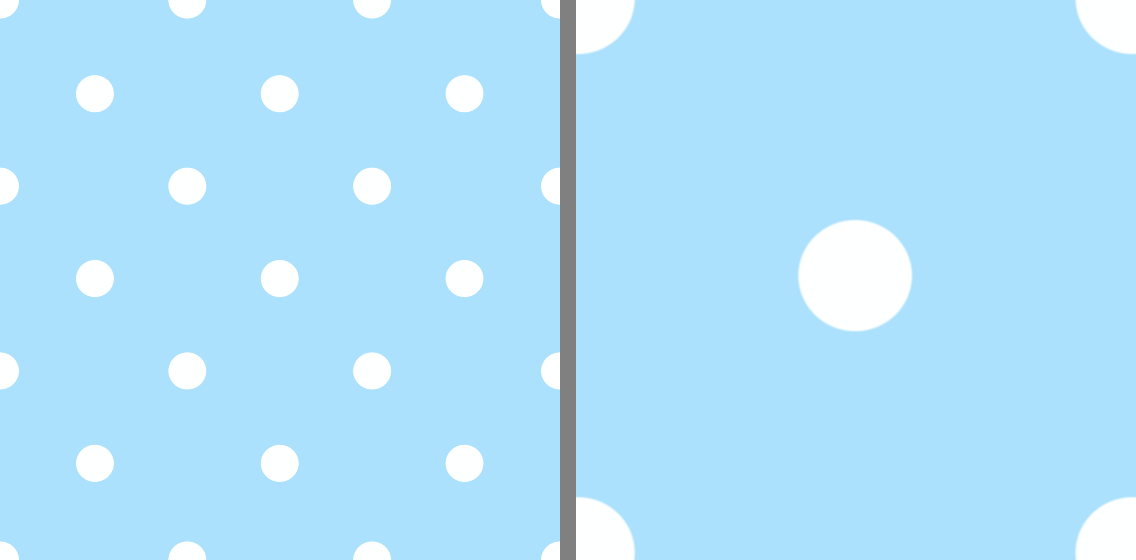
Left, the full canvas; right, a detail of the centre.
A three.js fragment shader for this pattern:

```glsl
// Staggered white polka dots on pale blue: three repeats across and down,
// each with a dot at its corner and one at its middle. The dots are placed by
// a loop over a half-step lattice, with distances that wrap at the edges.

varying vec2 vUv;

const vec3 SKY_BLUE = vec3(0.671, 0.882, 0.988);
const vec3 DOT_WHITE = vec3(0.996, 1.0, 1.0);
const int HALF_STEPS = 6;                         // two per repeat
const vec2 LATTICE_CENTRE = vec2(0.4995, 0.5026);
const float HALF_PITCH = 0.165;                   // slightly tight inside the edges
const vec2 DOT_RADII = vec2(0.0338, 0.0331);
const float EDGE_SOFTNESS = 0.001;

// Shortest offset between two points on the wrapping canvas.
vec2 wrappedOffset(vec2 a, vec2 b) {
  return fract(a - b + 0.5) - 0.5;
}

// Dots of step zero sit on the canvas edge; the rest form an even lattice.
vec2 dotCentre(vec2 index) {
  vec2 inner = LATTICE_CENTRE + (index - 0.5 * float(HALF_STEPS)) * HALF_PITCH;
  return inner * step(0.5, index);
}

// Approximate signed distance to a slightly oval dot.
float dotDistance(vec2 offset) {
  return (length(offset / DOT_RADII) - 1.0) * min(DOT_RADII.x, DOT_RADII.y);
}

void main() {
  float nearest = 1.0;
  for (int row = 0; row < HALF_STEPS; row++) {
    for (int pair = 0; pair < HALF_STEPS / 2; pair++) {
      // Odd rows shift by half a repeat.
      float column = 2.0 * float(pair) + mod(float(row), 2.0);
      vec2 centre = dotCentre(vec2(column, float(row)));
      nearest = min(nearest, dotDistance(wrappedOffset(vUv, centre)));
    }
  }

  float coverage = 1.0 - smoothstep(-EDGE_SOFTNESS, EDGE_SOFTNESS, nearest);
  gl_FragColor = vec4(mix(SKY_BLUE, DOT_WHITE, coverage), 1.0);
}
```
